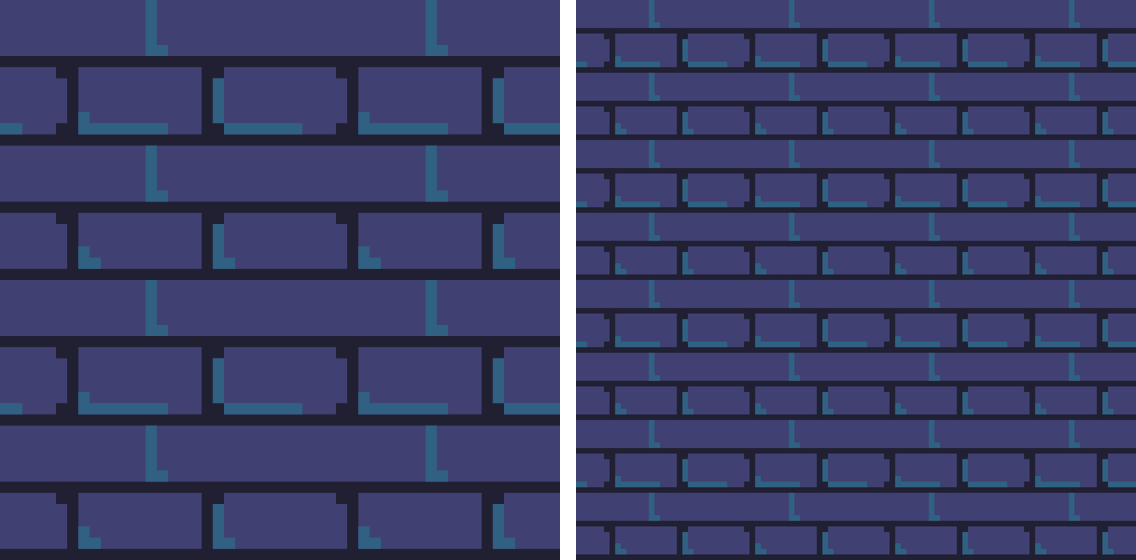
Left, the tile; right, the same tile 2 across and 2 down.
A three.js fragment shader for this texture:

```glsl
// Blocky night-blue brick wall with dark mortar and teal edge highlights, tiled 2 by 2.
#define REPEATS 2.0
#define TILE_CELLS 25.0
#define SOFTNESS 0.05
#define STONE vec3(0.25, 0.25, 0.45)
#define MORTAR vec3(0.13, 0.125, 0.20)
#define HIGHLIGHT vec3(0.19, 0.38, 0.51)

varying vec2 vUv;

// Soft-edged rectangle from its lower left corner and size, in cells.
float box(vec2 p, vec2 corner, vec2 size) {
  vec2 d = abs(p - corner - 0.5 * size) - 0.5 * size;
  vec2 inside = 1.0 - smoothstep(-SOFTNESS, SOFTNESS, d);
  return inside.x * inside.y;
}

// Upright stroke with a foot running right from its base.
float corner(vec2 p, vec2 base, float height, float foot) {
  return max(box(p, base, vec2(1.0, height)), box(p, base, vec2(foot, 1.0)));
}

void main() {
  // Wrap in the middle of the mortar so that no edge lies on the wrap.
  vec2 cell = vUv * REPEATS * TILE_CELLS;
  vec2 p = mod(cell - vec2(18.5, 0.5), TILE_CELLS) + 0.5;

  float stone = 0.0;
  float highlight = 0.0;

  // Each band is a course of two bricks below a continuous course.
  for (int i = 0; i < 2; i++) {
    float worn = float(i);
    float h = 5.0 + worn;
    vec2 q = p - vec2(0.0, 1.0 + 12.0 * worn);

    // Chipped brick: upper corners always, lower corners when worn.
    float chips = max(box(q, vec2(0.5, h - 1.0), vec2(1.5)),
                      box(q, vec2(12.0, h - 1.0), vec2(1.5)));
    chips = max(chips, worn * box(q, vec2(0.5, -0.5), vec2(1.5)));
    chips = max(chips, worn * box(q, vec2(12.0, -0.5), vec2(1.5)));
    stone = max(stone, box(q, vec2(1.0, 0.0), vec2(12.0, h)) * (1.0 - chips));

    // Plain brick and the continuous course.
    stone = max(stone, box(q, vec2(14.0, 0.0), vec2(11.0, h)));
    stone = max(stone, box(q, vec2(-1.0, h + 1.0), vec2(28.0, 5.0)));

    // Highlights: chipped brick, plain brick, joint in the continuous course.
    highlight = max(highlight, box(q, vec2(1.0, worn), vec2(1.0, h - 1.0 - worn)));
    highlight = max(highlight, box(q, vec2(1.0 + worn, 0.0), vec2(2.0 + 5.0 * worn, 1.0)));
    highlight = max(highlight, corner(q, vec2(14.0, 0.0), 2.0, 2.0 + 6.0 * worn));
    highlight = max(highlight, corner(q, vec2(20.0, h + 1.0), 5.0, 2.0));
  }

  vec3 color = mix(mix(MORTAR, STONE, stone), HIGHLIGHT, highlight);
  gl_FragColor = vec4(color, 1.0);
}
```
